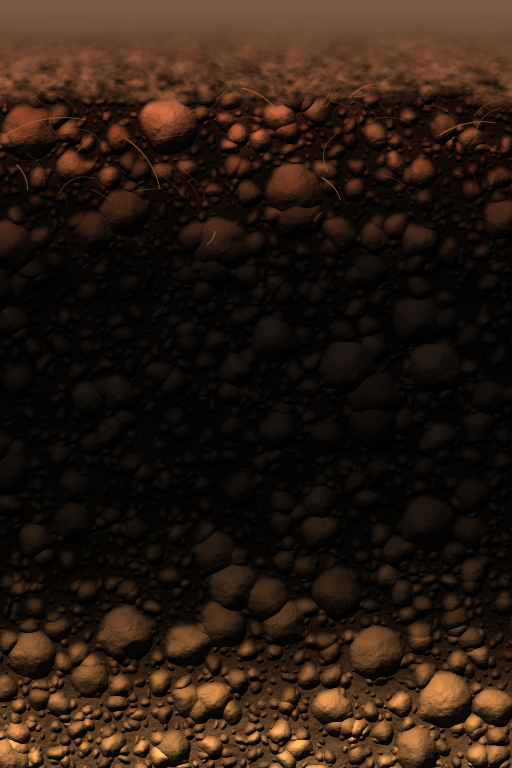
Reproduce this texture procedurally as a Shadertoy shader.

```glsl
// A soil profile: hazy crumbs behind, a rooty brown lip, a black band, tan subsoil.
// Three scales of hashed domes form a height field, lit from above by its slope
// and coloured by a vertical ramp; thin bent strands lie over the lip.
#define BIG_CRUMBS 15.0
#define SCALE_STEP 2.1
#define WARP 0.008
#define GRAIN 0.0021
#define RELIEF 0.85
#define SLOPE_STEP 0.0013
#define LIP_HEIGHT 0.868
#define ROOT_WIDTH 0.0009
#define ROOT_COUNT 46
#define ROOT_COLOR vec3(0.62, 0.37, 0.21)

vec2 hash2(vec2 p) {
    vec3 q = fract(p.xyx * vec3(0.1031, 0.1030, 0.0973));
    q += dot(q, q.yzx + 33.33);
    return fract((q.xx + q.yz) * q.zy);
}

float noise(vec2 p) {
    vec2 i = floor(p), f = fract(p);
    f = f * f * (3.0 - 2.0 * f);
    return mix(mix(hash2(i).x, hash2(i + vec2(1, 0)).x, f.x),
               mix(hash2(i + vec2(0, 1)).x, hash2(i + vec2(1, 1)).x, f.x), f.y);
}

float fbm(vec2 p) {
    float sum = 0.0, amp = 0.5;
    for (int i = 0; i < 3; i++) {
        sum += amp * noise(p);
        p = mat2(1.6, 1.2, -1.2, 1.6) * p + 7.3;
        amp *= 0.5;
    }
    return sum / 0.875;
}

// Height in x, tint of the topmost crumb in y
vec2 soil(vec2 p) {
    vec2 w = p + WARP * (vec2(noise(p * 48.0), noise(p * 48.0 + 31.7)) - 0.5);
    vec2 top = vec2(0.0, 0.4);
    float scale = BIG_CRUMBS;
    for (int octave = 0; octave < 3; octave++) {
        vec2 q = w * scale + float(octave) * 17.0, base = floor(q);
        for (int k = 0; k < 9; k++) {
            vec2 cell = base + vec2(k % 3, k / 3) - 1.0;
            vec2 r = hash2(cell + 91.0);
            float radius = mix(0.22, 0.58, r.x * r.x);
            vec2 d = (q - cell - 0.15 - 0.7 * hash2(cell)) / radius;
            float dome = radius * (1.0 - dot(d, d)) / scale;
            if (dome > top.x) top = vec2(dome, r.y);
        }
        scale *= SCALE_STEP;
    }
    top.x = top.x * RELIEF + GRAIN * fbm(p * 150.0) + 0.006 * noise(p * 26.0);
    return top;
}

// Colour by depth: rgb and the height above the base
vec3 ramp(float y) {
    const vec4 stops[11] = vec4[11](
        vec4(0.58, 0.39, 0.22, 0.00), vec4(0.46, 0.30, 0.165, 0.08),
        vec4(0.31, 0.20, 0.11, 0.145), vec4(0.17, 0.11, 0.065, 0.21),
        vec4(0.085, 0.060, 0.039, 0.29), vec4(0.054, 0.041, 0.031, 0.40),
        vec4(0.060, 0.044, 0.034, 0.64), vec4(0.15, 0.085, 0.053, 0.73),
        vec4(0.30, 0.165, 0.10, 0.83), vec4(0.40, 0.245, 0.165, 0.92),
        vec4(0.47, 0.355, 0.28, 1.00));
    vec3 color = stops[0].rgb;
    for (int i = 1; i < 11; i++)
        color = mix(color, stops[i].rgb, smoothstep(stops[i - 1].w, stops[i].w, y));
    return color;
}

float strand(vec2 p, vec2 a, vec2 b, float bend) {
    vec2 dir = b - a;
    float len = length(dir), px = 0.7 / iResolution.y;
    dir /= len;
    vec2 q = vec2(dot(p - a, dir), dot(p - a, vec2(-dir.y, dir.x)));
    float s = clamp(q.x / len, 0.0, 1.0);
    float dist = length(vec2(q.x - s * len, q.y - 4.0 * bend * len * s * (1.0 - s)));
    float width = ROOT_WIDTH * (1.0 - 0.5 * s);
    return 1.0 - smoothstep(width - px, width + px, dist);
}

float roots(vec2 p) {
    // Long strands: start and end
    const vec4 longRoots[8] = vec4[8](
        vec4(0.163, 0.820, 0.208, 0.755), vec4(0.316, 0.885, 0.365, 0.850),
        vec4(0.456, 0.874, 0.491, 0.891), vec4(0.420, 0.768, 0.443, 0.740),
        vec4(0.280, 0.698, 0.270, 0.682), vec4(0.007, 0.824, 0.111, 0.844),
        vec4(0.573, 0.824, 0.645, 0.840), vec4(0.022, 0.785, 0.036, 0.753));
    float cover = 0.0;
    for (int i = 0; i < 8; i++)
        cover = max(cover, strand(p, longRoots[i].xy, longRoots[i].zw, 0.1));
    // Scattered short fibres
    for (int i = 0; i < ROOT_COUNT; i++) {
        vec2 r = hash2(vec2(i, 5)), v = hash2(vec2(i, 23));
        vec2 a = vec2(r.x * 0.67, LIP_HEIGHT + 0.01 - 0.13 * r.y * r.y);
        float angle = (v.x - 0.5) * 2.6;
        vec2 b = a + mix(0.015, 0.055, v.y) * vec2(cos(angle), sin(angle));
        cover = max(cover, strand(p, a, b, (v.y - 0.5) * 0.5) * mix(0.2, 0.65, v.x));
    }
    return cover;
}

void mainImage(out vec4 fragColor, in vec2 fragCoord) {
    vec2 p = fragCoord / iResolution.y;
    vec3 base = ramp(p.y);

    // Lit crumbs, with dark gaps between them
    vec2 ground = soil(p), e = vec2(SLOPE_STEP, 0.0);
    vec2 slope = (vec2(soil(p + e.xy).x, soil(p + e.yx).x) - ground.x) / SLOPE_STEP;
    float light = dot(normalize(vec3(-slope, 1.0)), normalize(vec3(-0.25, 0.65, 0.75)));
    float subsoil = 1.0 - smoothstep(0.05, 0.24, p.y);
    float gaps = mix(mix(0.25, 0.65, subsoil), 1.2, smoothstep(0.002, 0.017, ground.x));
    float shade = max(light, 0.05) * 1.45 * gaps * mix(0.8, 1.25, ground.y);
    float lip = smoothstep(0.66, 0.80, p.y);
    shade *= mix(1.0, mix(0.55, 1.5, fbm(p * 22.0)), lip);
    vec3 color = base * shade;
    color *= mix(vec3(1.0), vec3(1.12, 0.95, 0.88), lip * noise(p * 37.0));

    // Soft ground behind the lip, losing contrast toward the top
    float focus = 1.0 - smoothstep(0.87, 0.985, p.y);
    float clods = fbm(p * vec2(34.0, 55.0)) - 0.5;
    float crumbs = fbm(p * vec2(90.0, 130.0)) - 0.5;
    vec3 haze = base * (1.0 + focus * 1.3 * clods + focus * focus * 1.6 * crumbs);
    float edge = LIP_HEIGHT + 0.022 * (noise(vec2(p.x * 14.0, 3.0)) - 0.5);
    color = mix(color, haze, smoothstep(edge - 0.008, edge + 0.016, p.y));

    color = mix(color, ROOT_COLOR, roots(p) * 0.85);
    fragColor = vec4(clamp(color, 0.0, 1.0), 1.0);
}
```
